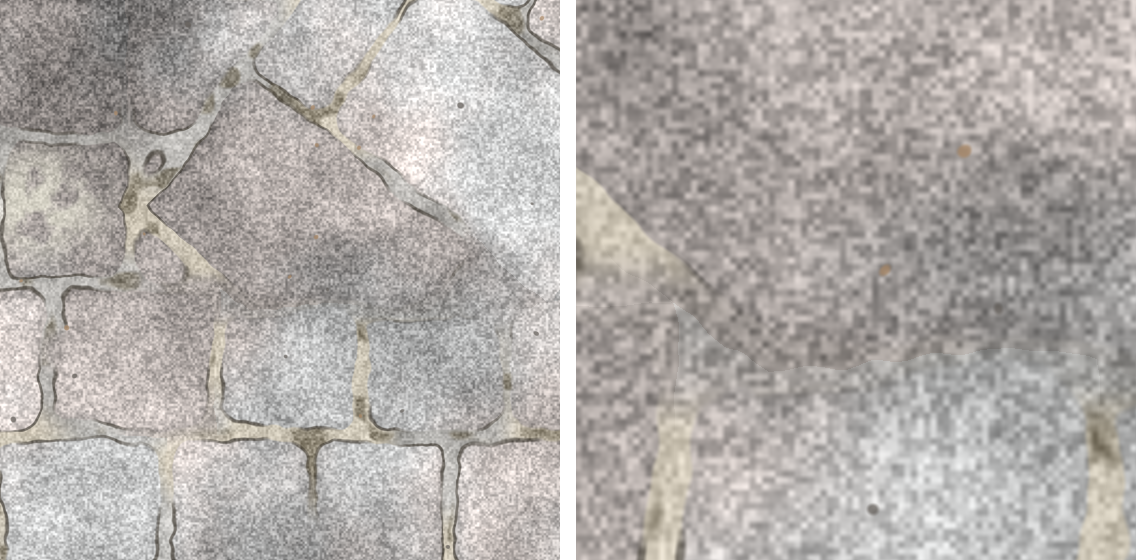
Left: the whole. Right: its middle third, enlarged.
Reproduce this texture procedurally as a WebGL 2 fragment shader.

```glsl
#version 300 es
precision highp float;
// Weathered grey paving: large tilted slabs set among straight rows of worn stones.

uniform vec2 u_resolution;
out vec4 fragColor;

float hash(vec2 p) {
    vec3 q = fract(p.xyx * 0.1031);
    q += dot(q, q.yzx + 33.33);
    return fract((q.x + q.y) * q.z);
}

float noise(vec2 p) {
    vec2 i = floor(p), f = fract(p);
    f = f * f * (3.0 - 2.0 * f);
    return mix(mix(hash(i), hash(i + vec2(1, 0)), f.x),
               mix(hash(i + vec2(0, 1)), hash(i + vec2(1, 1)), f.x), f.y);
}

float fbm(vec2 p) {
    float sum = 0.0, amp = 0.5;
    for (int i = 0; i < 5; i++) {
        sum += amp * noise(p);
        p = mat2(1.6, 1.2, -1.2, 1.6) * p + 7.3;
        amp *= 0.5;
    }
    return sum;
}

// Distance to the nearer of two edges, with a rounded corner
float roundedEdge(float a, float b) {
    return 0.045 - length(max(0.045 - vec2(a, b), 0.0));
}

// Courses of stones: x = distance to the joint centre, yz = stone id
vec3 courses(vec2 p, vec2 size, float shift, float wobble) {
    float row = floor(p.y / size.y);
    float x = p.x - shift * min(row, 2.0);
    x += wobble * (noise(vec2(x * 5.0, row * 9.0 + 3.0)) - 0.5);
    vec2 cell = vec2(x, p.y) / size;
    vec2 d = (0.5 - abs(fract(cell) - 0.5)) * size;
    return vec3(roundedEdge(d.x, d.y), floor(cell.x), row);
}

// Tilted slabs inside their own region, straight courses elsewhere
vec3 paving(vec2 p) {
    vec2 tilted = mat2(0.777, 0.629, -0.629, 0.777) * p - vec2(-0.22, 0.627);
    float region = min(min(tilted.x, tilted.y), p.y - 0.45);
    vec3 stone = region > 0.0
        ? courses(tilted, vec2(0.54, 0.343), 0.17, 0.0) + vec3(0, 40, 40)
        : courses(p - vec2(0.01, -0.04), vec2(0.27, 0.265), 0.11, 0.08);
    stone.x = roundedEdge(stone.x, abs(region));
    return stone;
}

// Soft speckled grain of the stone surface
float grain(vec2 p) {
    return 0.28 * (noise(p * 260.0) - 0.5) + 0.14 * (noise(p * 130.0 + 5.0) - 0.5);
}

void main() {
    vec2 uv = gl_FragCoord.xy / u_resolution;

    // Worn, wandering outlines
    vec2 wander = vec2(fbm(uv * 7.0), fbm(uv * 7.0 + 31.0)) - 0.48;
    vec2 chips = vec2(noise(uv * 55.0), noise(uv * 55.0 + 17.0)) - 0.5;
    vec3 stone = paving(uv + wander * 0.045 + chips * 0.005);
    float edge = stone.x;
    float patches = fbm(uv * 4.0 + 11.0);
    float blotches = fbm(uv * 13.0 + 23.0);
    float speck = grain(uv);

    // Stone faces
    float tone = 0.715 + 0.11 * (hash(stone.yz + 4.7) - 0.5);
    tone += 0.42 * (patches - 0.48) + 0.26 * (blotches - 0.48);
    tone -= 0.17 * smoothstep(0.55, 0.1, distance(uv, vec2(0.1, 1.05)));
    tone += 0.09 * smoothstep(0.45, 0.05, distance(uv, vec2(0.88, 0.8)));
    tone -= 0.12 * smoothstep(0.04, 0.008, edge) * smoothstep(0.4, 0.65, blotches);
    float warmth = smoothstep(0.35, 0.65, fbm(uv * 3.0 + 50.0) + 0.2 * (hash(stone.yz) - 0.5));
    vec3 color = (tone + speck) * mix(vec3(0.995, 1.0, 1.0), vec3(1.03, 0.985, 0.965), warmth);

    // Pale lichen crust
    float crust = smoothstep(0.17, 0.03, length((uv - vec2(0.07, 0.64)) * vec2(1.0, 1.2)));
    crust *= smoothstep(0.38, 0.54, blotches + 0.05);
    color = mix(color, vec3(0.87, 0.86, 0.80) + speck * 0.5, crust * 0.8);

    // Mortar, fading where the joints are worn flush
    float worn = smoothstep(0.06, 0.025, abs(uv.y - 0.465)) * smoothstep(0.22, 0.32, uv.x);
    float visible = (1.0 - 0.9 * worn) * smoothstep(0.12, 0.38, noise(uv * 8.0 + 60.0));
    float width = 0.004 + 0.015 * noise(uv * 7.0 + 90.0);
    float joint = smoothstep(width + 0.002, width - 0.002, edge) * visible;
    vec3 mortar = vec3(0.71, 0.705, 0.69) + 0.5 * (blotches - 0.48) + speck * 0.6;
    float cream = smoothstep(0.5, 0.72, noise(uv * 5.0 + 14.0));
    mortar = mix(mortar, vec3(0.86, 0.82, 0.73) + speck * 0.6, cream * 0.8);
    color = mix(color, mortar, joint * 0.85);

    // Dark broken cracks and moss along the joints
    float broken = smoothstep(0.32, 0.62, noise(uv * 16.0 + 41.0));
    float crack = smoothstep(0.0045, 0.001, abs(edge - width)) * broken * visible;
    color = mix(color, vec3(0.33, 0.31, 0.28) + speck * 0.5, crack * 0.8);
    float moss = smoothstep(0.56, 0.72, noise(uv * 22.0 + 71.0)) * smoothstep(0.014, 0.003, edge);
    color = mix(color, vec3(0.43, 0.40, 0.33) + speck, moss * visible * 0.65);

    // Sparse pits and rusty crumbs
    vec2 cell = floor(uv * 13.0);
    vec2 center = 0.25 + 0.5 * vec2(hash(cell + 2.0), hash(cell + 8.0));
    float size = 0.03 + 0.04 * hash(cell + 19.0);
    float spot = smoothstep(size + 0.02, size - 0.02, length(fract(uv * 13.0) - center + chips * 0.06));
    vec3 crumb = mix(vec3(0.40, 0.38, 0.36), vec3(0.66, 0.53, 0.40), step(0.6, hash(cell + 27.0)));
    color = mix(color, crumb, spot * step(0.88, hash(cell + 33.0)) * 0.75);

    fragColor = vec4(clamp(color, 0.0, 1.0), 1.0);
}
```
